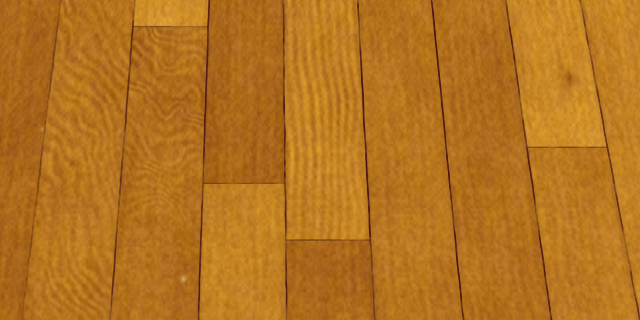
A WebGL 1 fragment shader for this texture:

```glsl
precision highp float;
// Honey-coloured oak floor: nine columns of boards that fan out towards the viewer.
// Each column has straight converging seams, an optional end joint and its own tone;
// layered noise and warped growth rings give the grain.
uniform vec2 u_resolution;

const vec3 DARK_OAK = vec3(0.57, 0.30, 0.06);
const vec3 LIGHT_OAK = vec3(0.87, 0.62, 0.185);
const vec3 SEAM_COLOR = vec3(0.29, 0.08, 0.08);
const vec3 JOINT_COLOR = vec3(0.40, 0.20, 0.06);
const vec3 SCUFF_COLOR = vec3(0.86, 0.70, 0.42);

float hash(vec2 p) {
  return fract(sin(dot(p, vec2(127.1, 311.7))) * 43758.5453);
}

float noise(vec2 p) {
  vec2 i = floor(p), f = fract(p);
  f = f * f * (3.0 - 2.0 * f);
  return mix(mix(hash(i), hash(i + vec2(1.0, 0.0)), f.x),
             mix(hash(i + vec2(0.0, 1.0)), hash(i + vec2(1.0, 1.0)), f.x), f.y);
}

// Soft-edged line of the given half width
float line(float d, float halfWidth, float aa) {
  return 1.0 - smoothstep(halfWidth - aa, halfWidth + aa, abs(d));
}

float spot(vec2 p, vec2 center, vec2 radius) {
  vec2 q = (p - center) / radius;
  return exp(-dot(q, q));
}

// Height of the end joint in a column; 2.0 lies outside the canvas
float jointHeight(float column) {
  if (column == 1.0) return 0.917;
  if (column == 2.0) return 0.427;
  if (column == 3.0) return 0.25;
  if (column == 6.0) return 0.54;
  return 2.0;
}

// Tone of a board, from dark (0) to light (1)
float boardTone(float column, bool upper) {
  if (column < 0.0) return 0.30;
  if (column == 1.0) return upper ? 0.82 : 0.40;
  if (column == 2.0) return upper ? 0.30 : 0.63;
  if (column == 3.0) return upper ? 0.65 : 0.36;
  if (column == 5.0) return 0.42;
  if (column == 6.0) return upper ? 0.76 : 0.54;
  return column == 7.0 ? 0.64 : 0.49;
}

// Growth rings: straight stripes at curl 0, wavy cross bands at curl 1
float rings(vec2 p, float curl, float seed) {
  float warp = noise(vec2(p.x * 2.2 + seed, p.y * 6.0)) - 0.5;
  float drift = noise(vec2(p.x * 6.0, p.y * 20.0 + seed)) - 0.5;
  float across = p.x * 9.0 + warp * 1.2;
  float along = p.y * 27.0 + 3.0 * p.x + warp * 4.0 + drift * 1.8;
  return sin(6.2832 * mix(across, along, curl));
}

// Streaks, pores and blotches, roughly -0.5 to 0.5
float grain(vec2 p, float seed) {
  float streak = noise(vec2(p.x * 19.0 + seed, p.y * 6.0)) - 0.5;
  float fiber = noise(vec2(p.x * 24.0, p.y * 60.0 + seed)) - 0.5;
  float pore = noise(vec2(p.x * 40.0 + seed, p.y * 110.0)) - 0.5;
  float blotch = noise(vec2(p.x * 2.5, p.y * 6.0 + seed)) - 0.5;
  return 0.22 * streak + 0.26 * fiber + 0.30 * pore + 0.24 * blotch;
}

void main() {
  vec2 p = gl_FragCoord.xy / u_resolution.y;
  float aa = 0.6 / u_resolution.y;

  // Fan the canvas out into board columns
  float spacing = mix(0.276, 0.2318, p.y);
  float u = (p.x - mix(0.0677, 0.190, p.y)) / spacing;
  float seam = floor(u + 0.5);
  u += 0.008 * (noise(vec2(p.y * 24.0, seam * 7.3)) - 0.5);
  float column = floor(u);
  float joint = jointHeight(column);
  bool upper = p.y > joint;
  float seed = 37.0 * hash(vec2(column + 3.0, upper ? 5.0 : 1.0));
  vec2 q = vec2(u - column, p.y);

  // Wood figure differs from column to column
  float curl = 0.0, figure = 0.03;
  if (column == 0.0) { curl = 0.5; figure = 0.09; }
  if (column == 1.0 && !upper) { curl = 1.0; figure = 0.10 * smoothstep(0.1, 0.6, p.y) + 0.02; }
  if (column == 3.0 && upper) figure = 0.11;
  float patchy = 0.3 + 1.3 * noise(vec2(q.x * 4.0 + seed, p.y * 11.0));
  float tone = boardTone(column, upper) + 0.68 * grain(q, seed);
  tone += figure * patchy * rings(q, curl, seed);

  // Knot and its darker halo
  tone -= 0.45 * spot(p, vec2(1.78, 0.753), vec2(0.013, 0.022));
  tone -= 0.15 * spot(p, vec2(1.775, 0.76), vec2(0.04, 0.07));
  vec3 color = mix(DARK_OAK, LIGHT_OAK, clamp(tone, -0.2, 1.1));
  color.b += 0.05 * (noise(p * vec2(34.0, 19.0)) - 0.5);

  // Small pale scuffs
  float scuff = spot(p, vec2(0.573, 0.128), vec2(0.008, 0.011));
  scuff += 0.7 * spot(p, vec2(0.132, 0.596), vec2(0.006, 0.009));
  color = mix(color, SCUFF_COLOR, min(scuff, 1.0) * 0.8);

  // End joints, then long seams that are deepest near the middle and worn in places
  float jointWear = 0.3 + 0.5 * noise(vec2(p.x * 40.0, column));
  color = mix(color, JOINT_COLOR, line(p.y - joint, 0.0021, aa) * jointWear);
  float seamDistance = (u - seam) * spacing;
  float depth = 1.0 - 0.03 * (seam - 4.0) * (seam - 4.0);
  float wear = noise(vec2(p.y * 9.0, seam * 3.1)) + 0.5 * noise(vec2(p.y * 55.0, seam * 5.7));
  float seamStrength = depth * mix(0.3, 1.0, smoothstep(0.3, 1.0, wear));
  if (seam == 4.0) seamStrength *= mix(0.4, 1.0, smoothstep(0.22, 0.27, p.y));
  color *= 1.0 - 0.09 * depth * exp(-abs(seamDistance) * 130.0);
  color = mix(color, SEAM_COLOR, line(seamDistance, 0.0026, aa) * seamStrength);

  gl_FragColor = vec4(clamp(color, 0.0, 1.0), 1.0);
}
```
